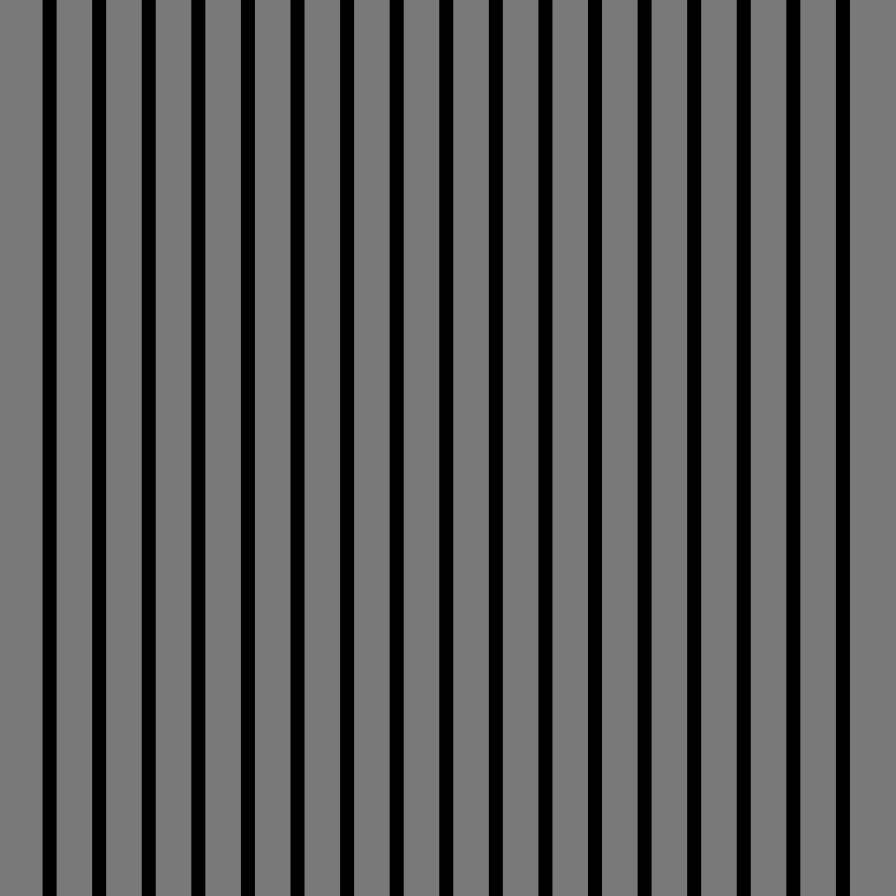
This pattern is drawn by a Shadertoy shader. Its source:

```glsl
// Seventeen evenly spaced black vertical bars on a flat grey ground.

const float BAR_COUNT = 17.0;
const float BAR_SPACING = 0.05534;
const float BAR_WIDTH = 0.015625;
const vec3 GROUND_GREY = vec3(0.474);
const vec3 BAR_BLACK = vec3(0.0);

// Signed distance to the nearest bar; bars sit at spacing * 1 .. count
float barDistance(float x, float spacing, float width, float count) {
    float index = clamp(round(x / spacing), 1.0, count);
    return abs(x - index * spacing) - 0.5 * width;
}

// Coverage of a shape across one pixel
float coverage(float dist, float pixel) {
    return clamp(0.5 - dist / pixel, 0.0, 1.0);
}

void mainImage(out vec4 fragColor, in vec2 fragCoord) {
    float x = fragCoord.x / iResolution.x;
    float pixel = 1.0 / iResolution.x;

    float dist = barDistance(x, BAR_SPACING, BAR_WIDTH, BAR_COUNT);
    vec3 color = mix(GROUND_GREY, BAR_BLACK, coverage(dist, pixel));

    fragColor = vec4(color, 1.0);
}
```
